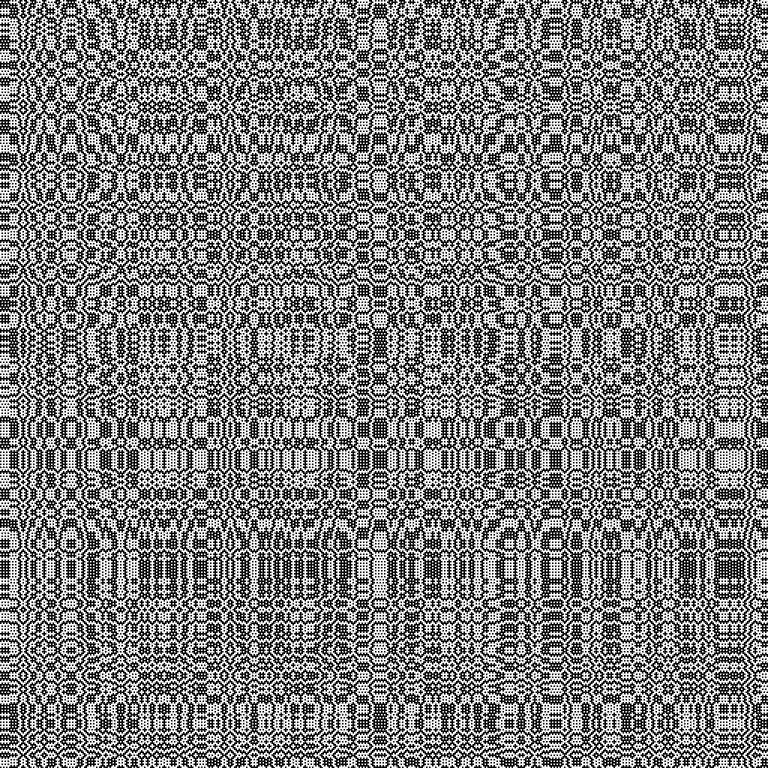
A Shadertoy shader for this pattern:

```glsl
// Two-tone hitomezashi: a fine square grid coloured by crossing random stitch rows and columns.
#define CELLS 512.0
#define COLUMN_SEED 7u
#define ROW_SEED 2203u
#define INK vec3(0.0)
#define PAPER vec3(1.0)
#define SAMPLES 4

// PCG hash, well mixed for neighbouring inputs
uint pcg(uint v) {
    uint state = v * 747796405u + 2891336453u;
    uint word = ((state >> ((state >> 28) + 4u)) ^ state) * 277803737u;
    return (word >> 22) ^ word;
}

// Fair random bit for one row or column
int stitchBit(int index, uint seed) {
    return int((pcg(pcg(uint(index)) ^ pcg(seed)) >> 9) & 1u);
}

// Side of the stitched lines on which a cell lies: 0 is ink, 1 is paper.
// The product term alternates the stitches along every line.
float cellTone(ivec2 cell) {
    int column = stitchBit(cell.x, COLUMN_SEED);
    int row = stitchBit(cell.y, ROW_SEED);
    return float(column ^ row ^ (cell.x & cell.y & 1));
}

void mainImage(out vec4 fragColor, in vec2 fragCoord) {
    // Average over the pixel area to smooth cell edges
    float tone = 0.0;
    for (int j = 0; j < SAMPLES; j++) {
        for (int i = 0; i < SAMPLES; i++) {
            vec2 offset = (vec2(i, j) + 0.5) / float(SAMPLES) - 0.5;
            vec2 grid = (fragCoord + offset) / iResolution.y * CELLS;
            tone += cellTone(ivec2(floor(grid)));
        }
    }
    tone /= float(SAMPLES * SAMPLES);
    fragColor = vec4(mix(INK, PAPER, tone), 1.0);
}
```
